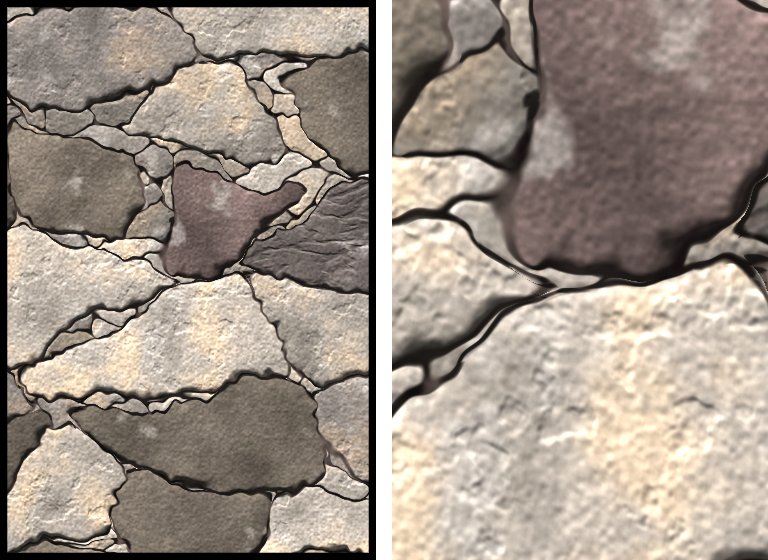
Left: the whole. Right: its middle third, enlarged.
Give the GLSL for this texture, as a WebGL 2 fragment shader.

```glsl
#version 300 es
precision highp float;

uniform vec2 u_resolution;
out vec4 fragColor;

struct Stone { float height; float id; float big; };

vec2 hash2(vec2 p) {
    vec3 q = fract(p.xyx * vec3(0.1031, 0.1030, 0.0973));
    q += dot(q, q.yzx + 33.33);
    return fract((q.xx + q.yz) * q.zy);
}

float noise(vec2 p) {
    vec2 i = floor(p), f = fract(p);
    f = f * f * (3.0 - 2.0 * f);
    return mix(mix(hash2(i).x, hash2(i + vec2(1, 0)).x, f.x),
               mix(hash2(i + vec2(0, 1)).x, hash2(i + 1.0).x, f.x), f.y);
}

float fbm(vec2 p) {
    float sum = 0.0, amp = 0.53;
    for (int i = 0; i < 4; i++) {
        sum += amp * noise(p);
        p = mat2(1.6, 1.2, -1.2, 1.6) * p + 17.3;
        amp *= 0.5;
    }
    return sum;
}

float smoothMin(float a, float b, float k) {
    float h = max(k - abs(a - b), 0.0) / k;
    return min(a, b) - h * h * k * 0.25;
}

// Rounded Voronoi cells: distance to the border, cell id
vec2 cells(vec2 p, float seed, float dropped, int reach) {
    vec2 g = floor(p), nearest = vec2(9.0);
    float id = 0.0, edge = 2.0;
    for (int pass = 0; pass < 2; pass++)
    for (int j = -reach; j <= reach; j++)
    for (int i = -reach; i <= reach; i++) {
        vec2 c = g + vec2(i, j) + seed;
        vec2 pick = hash2(c + 71.0);
        if (pick.x < dropped) continue;
        vec2 d = c - seed + 0.12 + 0.76 * hash2(c) - p;
        if (pass == 0) {
            if (dot(d, d) < dot(nearest, nearest)) { nearest = d; id = pick.y; }
        } else if (dot(d - nearest, d - nearest) > 1e-4) {
            edge = smoothMin(edge, dot(0.5 * (nearest + d), normalize(d - nearest)), 0.16);
        }
    }
    return vec2(edge, id);
}

// Large stones, with small ones packed into the wider joints
Stone wall(vec2 p) {
    p += 0.10 * (vec2(fbm(p * 6.0), fbm(p * 6.0 + 40.0)) - 0.5);
    p += 0.015 * (vec2(noise(p * 42.0), noise(p * 42.0 + 9.0)) - 0.5);
    vec2 large = cells(p * vec2(2.5, 4.6), 23.0, 0.2, 2);
    float inside = large.x - 0.13 * smoothstep(0.35, 0.8, noise(p * 4.0 + 3.0));
    if (inside > 0.0) return Stone(1.0 - exp(-inside * 19.0), large.y, 1.0);
    vec2 small = cells(p * vec2(8.0, 12.0), 131.0, 0.1, 1);
    float h = 0.6 * (1.0 - exp(-max(small.x, 0.0) * 18.0));
    return Stone(h * smoothstep(0.0, 0.03, -inside), small.y, 0.0);
}

// Surface relief: pitted, layered or finely grained
float relief(vec2 p, float layered, float pitted) {
    float grain = 0.55 * fbm(p * 62.0) + 0.3 * noise(p * 150.0);
    float pits = smoothstep(0.4, 0.24, fbm(p * 24.0 + 5.0));
    vec2 q = p + 0.06 * fbm(p * 10.0);
    float strata = abs(fbm(q * vec2(10.0, 27.0)) - 0.5) * 2.0;
    return grain - 0.7 * pitted * pits + layered * smoothstep(0.0, 0.3, strata);
}

void main() {
    vec2 p = gl_FragCoord.xy / u_resolution.x;
    vec2 size = vec2(1.0, u_resolution.y / u_resolution.x);
    vec2 light = normalize(vec2(-0.35, 1.0));
    Stone s = wall(p);

    // Stone kinds
    float layered = s.big * step(0.46, s.id) * step(s.id, 0.64);
    float olive = s.big * step(0.64, s.id) * step(s.id, 0.83);
    float mauve = s.big * step(0.83, s.id);
    float sandy = 1.0 - layered - olive - mauve;
    vec3 color = sandy * vec3(0.80, 0.755, 0.705) + layered * vec3(0.47, 0.43, 0.415)
               + olive * vec3(0.47, 0.43, 0.385) + mauve * vec3(0.46, 0.39, 0.375);
    color *= 0.88 + 0.22 * fract(s.id * 37.7);
    color *= mix(0.72 + 0.38 * fract(s.id * 17.3), 1.0, s.big);
    color = mix(color, vec3(0.57, 0.535, 0.515), sandy * step(0.7, fract(s.id * 91.3)) * 0.8);

    // Stains, weathering and pale mineral crusts
    float stain = fbm(p * 9.0 + s.id * 50.0);
    color *= 0.66 + 0.66 * stain;
    color = mix(color, color * vec3(1.01, 0.96, 0.89), sandy * smoothstep(0.45, 0.75, stain));
    float crust = smoothstep(0.56, 0.72, fbm(p * 15.0 + 80.0)) * smoothstep(0.4, 0.6, noise(p * 3.0 + 8.0));
    color = mix(color, vec3(0.82, 0.79, 0.76), 0.55 * crust);

    // Directional light on the stone form and its grain
    float form = s.height - wall(p + light * 0.006).height;
    float bump = relief(p, layered, sandy) - relief(p + light * 0.004, layered, sandy);
    color *= clamp(1.0 + 0.55 * form, 0.45, 1.2) * clamp(1.0 + 0.75 * bump, 0.3, 1.4);
    color *= 0.9 + 0.2 * noise(p * 165.0);

    // Textured mortar in the joints, then cast shadows
    vec3 mortar = vec3(0.35, 0.30, 0.28) * (0.15 + 1.5 * fbm(p * 28.0));
    color = mix(mortar, color, smoothstep(0.02, 0.26, s.height));
    float blocked = 0.0;
    for (int i = 1; i <= 4; i++) {
        float t = 0.012 * float(i);
        blocked = max(blocked, wall(p + light * t).height - s.height - 12.0 * t);
    }
    color *= 1.0 - 0.66 * smoothstep(0.0, 0.25, blocked);

    // Black frame
    vec2 margin = min(p, size - p) - 0.0195;
    color *= smoothstep(-0.0015, 0.0015, min(margin.x, margin.y));
    fragColor = vec4(clamp(color, 0.0, 1.0), 1.0);
}
```
